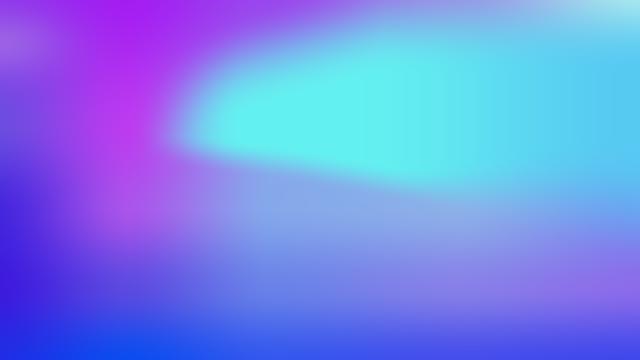
Write a Shadertoy shader that draws this background.

```glsl
// A soft mesh gradient: violet and magenta on the left, blue along the bottom,
// lilac at the right. Five horizontal colour ramps are blended vertically,
// then a cyan tongue bounded by two curves is laid over them.

// Progress from a to b, eased part way between linear and smooth
float ease(float a, float b, float v) {
    float t = clamp((v - a) / (b - a), 0.0, 1.0);
    return mix(t, smoothstep(0.0, 1.0, t), 0.6);
}

// Horizontal ramp through five colours
vec3 ramp(float x, vec3 left, vec3 ridge, vec3 centre, vec3 side, vec3 right) {
    vec3 c = mix(left, ridge, ease(0.0, 0.2, x));
    c = mix(c, centre, ease(0.2, 0.42, x));
    c = mix(c, side, ease(0.42, 0.72, x));
    return mix(c, right, ease(0.72, 1.0, x));
}

// Elliptical glow, one at its centre
float glow(vec2 p, vec2 centre, vec2 radius) {
    vec2 d = (p - centre) / radius;
    return exp(-dot(d, d));
}

// Vertical blend of the five ramps
vec3 meshGradient(vec2 p) {
    vec3 bottom = ramp(p.x, vec3(0.12, 0.18, 0.90), vec3(0.04, 0.30, 0.94),
        vec3(0.20, 0.34, 0.93), vec3(0.27, 0.30, 0.92), vec3(0.25, 0.28, 0.92));
    vec3 low = ramp(p.x, vec3(0.24, 0.10, 0.87), vec3(0.36, 0.29, 0.88),
        vec3(0.41, 0.51, 0.91), vec3(0.53, 0.50, 0.91), vec3(0.55, 0.42, 0.92));
    vec3 middle = ramp(p.x, vec3(0.27, 0.15, 0.87), vec3(0.67, 0.33, 0.92),
        vec3(0.52, 0.66, 0.92), vec3(0.55, 0.69, 0.91), vec3(0.46, 0.56, 0.94));
    vec3 high = ramp(p.x, vec3(0.42, 0.30, 0.88), vec3(0.74, 0.23, 0.94),
        vec3(0.55, 0.65, 0.92), vec3(0.45, 0.80, 0.93), vec3(0.36, 0.75, 0.95));
    vec3 top = ramp(p.x, vec3(0.55, 0.20, 0.92), vec3(0.64, 0.11, 0.95),
        vec3(0.60, 0.28, 0.93), vec3(0.62, 0.55, 0.89), vec3(0.70, 0.93, 0.93));

    vec3 c = mix(bottom, low, ease(0.0, 0.2, p.y));
    c = mix(c, middle, ease(0.2, 0.42, p.y));
    c = mix(c, high, ease(0.42, 0.65, p.y));
    return mix(c, top, ease(0.65, 1.0, p.y));
}

// Coverage of the cyan tongue: crisp below, soft above and at its tip
float tongueMask(vec2 p) {
    float along = p.x - 0.46;
    float lowerEdge = 0.51 - 0.27 * along - 0.28 * along * along;
    float upperEdge = min(0.65 + 0.52 * sqrt(max(p.x - 0.22, 0.0)), 0.97);
    float lowerSoftness = 0.08 + 0.08 * smoothstep(0.45, 0.2, p.x * -1.0 + 0.65)
        * 0.0 + 0.25 * smoothstep(0.6, 1.0, p.x);
    float tip = smoothstep(0.20, 0.38, p.x);
    float above = smoothstep(lowerEdge - 0.02, lowerEdge + lowerSoftness, p.y);
    float below = 1.0 - smoothstep(upperEdge - 0.18, upperEdge + 0.10, p.y);
    return tip * above * below;
}

void mainImage(out vec4 fragColor, in vec2 fragCoord) {
    vec2 p = fragCoord / iResolution.xy;
    vec3 color = meshGradient(p);

    // Pale violet haze near the upper left edge
    vec3 haze = vec3(0.64, 0.43, 0.90);
    color = mix(color, haze, 0.75 * glow(p, vec2(0.0, 0.88), vec2(0.10, 0.09)));

    // Cyan tongue, deepening towards the right
    vec3 brightCyan = vec3(0.39, 0.94, 0.94);
    vec3 skyCyan = vec3(0.34, 0.79, 0.95);
    vec3 cyan = mix(brightCyan, skyCyan, smoothstep(0.55, 1.0, p.x));
    color = mix(color, cyan, tongueMask(p));

    fragColor = vec4(color, 1.0);
}
```
